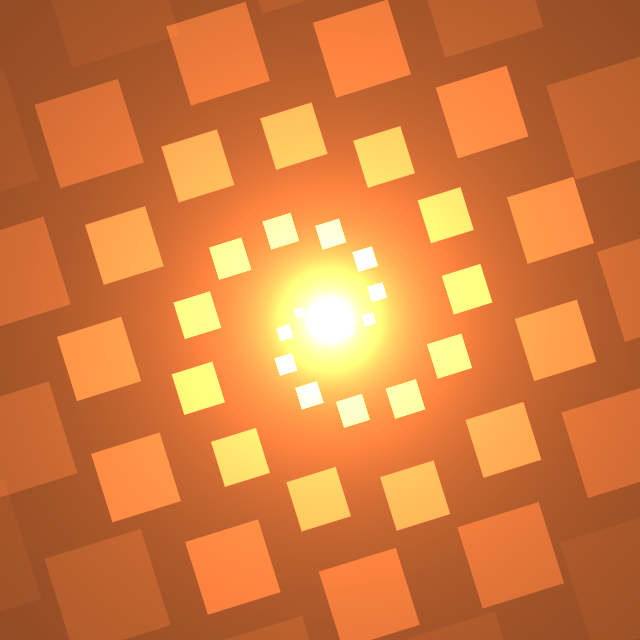
This background is drawn by a WebGL 1 fragment shader. Its source:

```glsl
precision highp float;
// A hot glow with a slowly turning spiral of light squares around it.
// Every square adds light to an inverse-distance glow; one warm tint, clipped
// channel by channel, turns the sum from brown through orange and yellow to white.

#define CENTER vec2(0.5156, 0.5)   // middle of the glow and the spiral
#define TILT 0.302                 // rotation of the whole figure, radians
#define TURN 3.3989                // angle between successive squares
#define SPACING 0.0122             // radius gained per square
#define HALF_SIDE 0.00175          // half side gained per square
#define AMBIENT 0.40               // light far from the center
#define GLOW 0.125                 // strength of the central glow
#define SQUARE_LIGHT 30.0          // light of the first square
#define SQUARE_FADE 0.56           // light lost by every square
#define SQUARE_MIN 0.04            // faintest square
#define TINT vec3(1.0, 0.515, 0.25)

uniform vec2 u_resolution;

// Signed distance to an axis-aligned square
float squareDistance(vec2 p, float halfSide) {
    vec2 d = abs(p) - halfSide;
    return length(max(d, 0.0)) + min(max(d.x, d.y), 0.0);
}

// Summed light of all squares along the spiral
float spiralLight(vec2 p, float pixel) {
    float light = 0.0;
    for (int i = 1; i <= 56; i++) {
        float n = float(i);
        float angle = n * TURN;
        vec2 position = n * SPACING * vec2(-sin(angle), cos(angle));
        float d = squareDistance(p - position, n * HALF_SIDE);
        float coverage = clamp(0.5 - d / pixel, 0.0, 1.0);
        light += coverage * max(SQUARE_LIGHT / n - SQUARE_FADE, SQUARE_MIN);
    }
    return light;
}

void main() {
    float scale = min(u_resolution.x, u_resolution.y);
    vec2 p = (gl_FragCoord.xy - CENTER * u_resolution) / scale;

    // Turn into the tilted frame of the squares
    float c = cos(TILT), s = sin(TILT);
    vec2 q = vec2(c * p.x + s * p.y, c * p.y - s * p.x);

    // Central glow plus squares
    float light = AMBIENT + GLOW / max(length(p), 0.001);
    light += spiralLight(q, 1.0 / scale);

    gl_FragColor = vec4(min(TINT * light, 1.0), 1.0);
}
```
